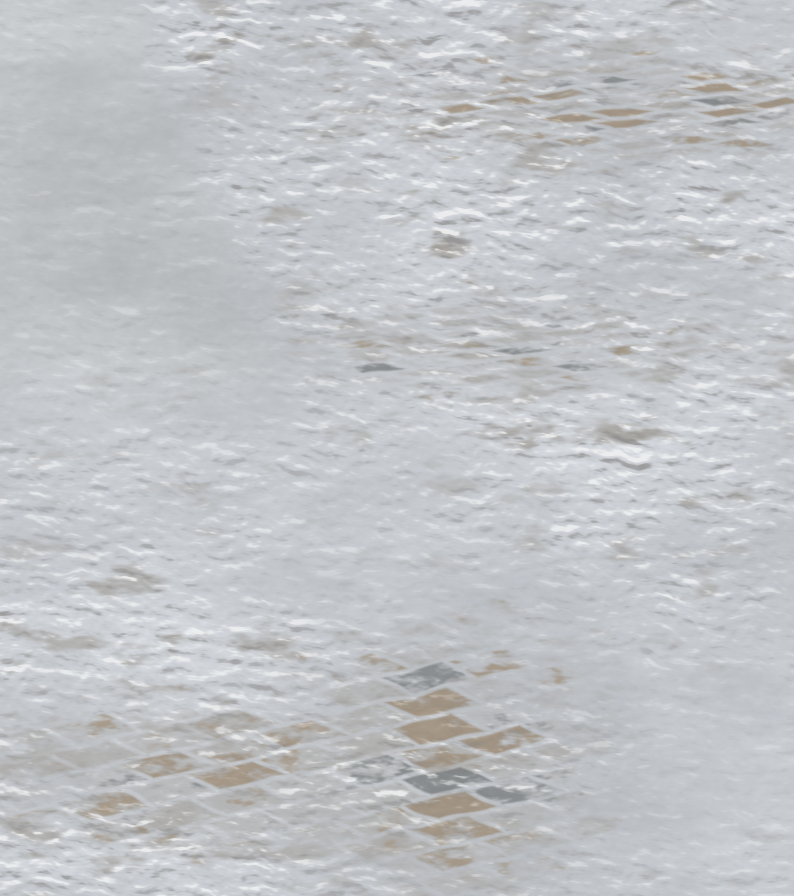
Give the GLSL for this texture, as a Shadertoy shader.

```glsl
// Wind-blown, trodden snow over slanted paving, with tan and slate stones showing through.

// Colours
const vec3 SNOW       = vec3(0.770, 0.785, 0.806);
const vec3 SWEPT_SNOW = vec3(0.750, 0.763, 0.774);
const vec3 CREST      = vec3(0.930, 0.932, 0.935);
const vec3 HOLLOW     = vec3(0.575, 0.570, 0.570);
const vec3 DUSTED     = vec3(0.668, 0.660, 0.648);
const vec3 TAN_STONE  = vec3(0.615, 0.555, 0.480);
const vec3 SLATE      = vec3(0.490, 0.505, 0.512);

// Sizes, in canvas heights
const vec2 STREAK_FREQ = vec2(20.0, 60.0);
const vec2 LIGHT_STEP  = vec2(0.002, -0.006);
const float STREAK_TILT = 0.08;
const float JOINT = 0.0008;
const float JOINT_SOFT = 0.0036;

// Paving axes: near stones are larger than far ones
const vec2 NEAR_U = vec2(0.074, 0.017);
const vec2 NEAR_V = vec2(0.042, -0.020);
const vec2 FAR_U  = vec2(0.056, 0.007);
const vec2 FAR_V  = vec2(0.034, -0.009);

const float COVER = 1.02;
const float SLATE_SHARE = 0.30;
const float DRIFT_CONTRAST = 0.042;

vec2 hash2(vec2 p) {
    vec3 q = fract(p.xyx * vec3(0.1031, 0.1030, 0.0973));
    q += dot(q, q.yzx + 33.33);
    return fract((q.xx + q.yz) * q.zy);
}

float gradientAt(vec2 cell, vec2 offset) {
    return dot(hash2(cell) * 2.0 - 1.0, offset);
}

float noise(vec2 p) {
    vec2 i = floor(p), f = p - i;
    vec2 w = f * f * f * (f * (f * 6.0 - 15.0) + 10.0);
    vec2 e = vec2(1.0, 0.0);
    return mix(mix(gradientAt(i, f), gradientAt(i + e, f - e), w.x),
               mix(gradientAt(i + e.yx, f - e.yx), gradientAt(i + 1.0, f - 1.0), w.x), w.y);
}

float fbm(vec2 p) {
    float sum = 0.0, amp = 1.0;
    for (int i = 0; i < 4; i++) {
        sum += amp * noise(p);
        p = p * 1.87 + vec2(17.3, 41.7);
        amp *= 0.66;
    }
    return sum;
}

// Height of the stretched lumps of snow
float streaks(vec2 p) {
    p.y += STREAK_TILT * p.x + 0.010 * noise(p * 11.0) + 0.003 * noise(p * 47.0);
    return fbm(p * STREAK_FREQ + 7.0);
}

float blob(vec2 p, vec2 centre, vec2 radius) {
    vec2 d = (p - centre) / radius;
    return exp(-dot(d, d));
}

// Skewed running bond: xy = stone id, z = 1 inside the stone
vec3 paving(vec2 p, vec2 u, vec2 v) {
    float area = u.x * v.y - u.y * v.x;
    vec2 g = vec2(p.x * v.y - p.y * v.x, u.x * p.y - u.y * p.x) / area;
    g.x += 0.5 * mod(floor(g.y), 2.0);
    vec2 edge = (0.5 - abs(fract(g) - 0.5)) * abs(area) / vec2(length(v), length(u));
    return vec3(floor(g), smoothstep(JOINT, JOINT + JOINT_SOFT, min(edge.x, edge.y)));
}

// 1 on the swept path at upper left and the smooth drift to lower right
float smoothSnow(vec2 p) {
    float border = 0.34 - 0.40 * max(p.y - 0.55, 0.0) + 0.05 * noise(p * 9.0);
    float path = (1.0 - smoothstep(-0.03, 0.03, p.x - border)) * smoothstep(0.40, 0.62, p.y);
    float across = p.y - 0.40 + 0.45 * (p.x - 0.33);
    float drift = exp(-across * across / 0.008) * smoothstep(0.2, 0.4, p.x);
    return max(path, max(0.85 * drift, blob(p, vec2(0.86, 0.12), vec2(0.24, 0.16))));
}

// Heaped, brightly churned snow
float heaps(vec2 p) {
    float h = blob(p, vec2(0.58, 0.765), vec2(0.36, 0.070));
    h = max(h, blob(p, vec2(0.72, 0.500), vec2(0.20, 0.055)));
    h = max(h, blob(p, vec2(0.42, 0.960), vec2(0.32, 0.035)));
    h = max(h, blob(p, vec2(0.12, 0.285), vec2(0.22, 0.070)));
    return max(h, blob(p, vec2(0.08, 0.030), vec2(0.18, 0.045)));
}

void mainImage(out vec4 fragColor, in vec2 fragCoord) {
    vec2 p = fragCoord / iResolution.y;
    float calm = smoothSnow(p);
    float heap = heaps(p);
    float patches = fbm(p * vec2(5.0, 11.0) + 3.0);
    float clumps = fbm(p * vec2(11.0, 30.0) + 61.0);
    float rough = clamp(0.75 + 0.9 * patches + 0.6 * heap, 0.25, 1.6) * (1.0 - 0.75 * calm);

    // Snow body with broad drifts, grey clumps and fine grain
    vec3 color = mix(SNOW, SWEPT_SNOW, 0.9 * calm * smoothstep(0.4, 0.6, p.y));
    color += DRIFT_CONTRAST * (patches + 1.3 * noise(p * vec2(2.6, 4.5) + 9.0)) + 0.028 * heap;
    color += 0.020 * fbm(p * vec2(50.0, 85.0));
    color = mix(color, DUSTED, 0.75 * rough * smoothstep(0.12, 0.65, clumps));

    // Stones, bared where the cover is thin
    float zone = blob(p, vec2(0.72, 0.885), vec2(0.42, 0.070));
    zone = max(zone, 0.82 * blob(p, vec2(0.54, 0.615), vec2(0.34, 0.075)));
    zone = max(zone, blob(p, vec2(0.25, 0.135), vec2(0.32, 0.095)));
    zone = max(zone, blob(p, vec2(0.50, 0.140), vec2(0.18, 0.180)));
    zone *= 1.0 - 0.8 * calm * step(0.4, p.y);
    vec2 q = p + 0.010 * vec2(noise(p * 21.0), 0.6 * noise(p * 21.0 + 50.0));
    vec3 stone = p.y > 0.45 ? paving(q, FAR_U, FAR_V) : paving(q, NEAR_U, NEAR_V);
    vec2 pick = hash2(stone.xy + 101.0);
    float wear = fbm(p * vec2(20.0, 50.0) + 31.0);
    float bare = smoothstep(0.0, 0.34, 0.9 * zone + 0.6 * pick.x + 0.55 * wear - COVER);
    float dust = smoothstep(0.2, 0.85, zone + 0.5 * wear) * (0.30 + 0.55 * pick.y);
    vec3 stoneColor = mix(TAN_STONE, SLATE, step(pick.y, SLATE_SHARE)) + 0.05 * wear;
    color = mix(color, DUSTED, dust * mix(0.3, 1.0, stone.z));
    color = mix(color, stoneColor, 0.85 * bare * stone.z);

    // Lit crests and shaded hollows of the lumps
    float relief = streaks(p) - streaks(p + LIGHT_STEP);
    float lumps = rough * (1.0 - 0.45 * bare);
    color += 0.060 * lumps * relief;
    color = mix(color, CREST, min(0.85 * lumps * smoothstep(0.18, 0.70, relief), 0.92));
    color = mix(color, HOLLOW, min(0.50 * lumps * smoothstep(0.20, 0.75, -relief), 0.75));

    fragColor = vec4(clamp(color, 0.0, 1.0), 1.0);
}
```
